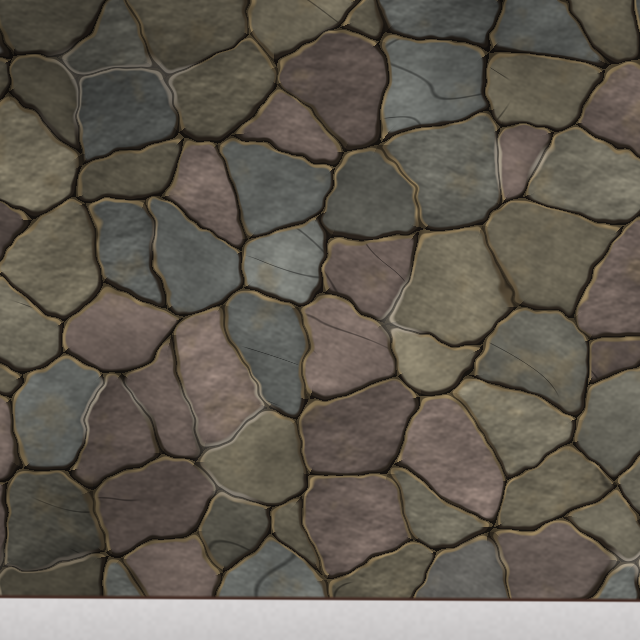
Write a Shadertoy shader that draws this texture.

```glsl
// Weathered rubble stone wall with tan mortar joints above a pale plaster ledge.
#define STONES 7.8          // stones across the canvas
#define SIZE_SPREAD 0.42    // how unequal the stones are
#define JOINT 0.036         // half width of a joint, in stones
#define ROUNDING 0.09       // softness of stone corners
#define RELIEF 0.85         // strength of the rough surface
#define MOTTLE 0.30         // strength of broad stains
#define LEDGE 0.066         // height of the ledge
#define LIGHT vec2(-0.42, 0.91)

const vec3 OLIVE  = vec3(0.425, 0.400, 0.335);
const vec3 SLATE  = vec3(0.385, 0.395, 0.380);
const vec3 MAUVE  = vec3(0.400, 0.350, 0.325);
const vec3 TAN    = vec3(0.480, 0.415, 0.300);
const vec3 SHADOW = vec3(0.150, 0.125, 0.100);
const vec3 PALE   = vec3(0.640, 0.610, 0.560);
const vec3 PLASTER = vec3(0.810, 0.800, 0.800);

float hash(vec2 p) {
    return fract(sin(dot(p, vec2(127.1, 311.7))) * 43758.5453);
}

float noise(vec2 p) {
    vec2 i = floor(p), f = fract(p);
    f = f * f * (3.0 - 2.0 * f);
    return mix(mix(hash(i), hash(i + vec2(1, 0)), f.x),
               mix(hash(i + vec2(0, 1)), hash(i + vec2(1, 1)), f.x), f.y);
}

float fbm(vec2 p) {
    float sum = 0.0, amp = 0.42;
    for (int i = 0; i < 4; i++) {
        sum += amp * noise(p);
        p = mat2(1.6, 1.2, -1.2, 1.6) * p + 7.3;
        amp *= 0.62;
    }
    return sum;
}

vec2 site(vec2 cell) {
    return cell + 0.08 + 0.84 * vec2(hash(cell), hash(cell + 41.7));
}

// Squared distance to a stone's centre, reduced for large stones
float power(vec2 p, vec2 cell) {
    vec2 d = p - site(cell);
    return dot(d, d) - SIZE_SPREAD * hash(cell + 13.1);
}

float smoothMin(float a, float b, float k) {
    float h = max(k - abs(a - b), 0.0) / k;
    return min(a, b) - 0.25 * h * h * k;
}

// Distance to the joint; also gives the stone's cell and its outward normal
float stoneEdge(vec2 p, out vec2 stone, out vec2 normal) {
    vec2 base = floor(p);
    float best = 1e3, edge = 4.0, nearest = 4.0;
    stone = base;
    normal = vec2(0, 1);
    for (int y = -2; y <= 2; y++)
    for (int x = -2; x <= 2; x++) {
        vec2 cell = base + vec2(x, y);
        float d = power(p, cell);
        if (d < best) { best = d; stone = cell; }
    }
    for (int y = -2; y <= 2; y++)
    for (int x = -2; x <= 2; x++) {
        vec2 cell = base + vec2(x, y);
        if (distance(cell, stone) < 0.5) continue;
        vec2 across = site(cell) - site(stone);
        float d = 0.5 * (power(p, cell) - best) / length(across);
        if (d < nearest) { nearest = d; normal = normalize(across); }
        edge = smoothMin(edge, d, ROUNDING);
    }
    return edge;
}

vec3 wall(vec2 uv) {
    // Wobbly stone outlines
    vec2 wobble = vec2(noise(uv * 17.0), noise(uv * 17.0 + 31.0)) - 0.5;
    wobble += 0.35 * (vec2(noise(uv * 55.0), noise(uv * 55.0 + 9.0)) - 0.5);
    vec2 stone, normal;
    float edge = stoneEdge(uv * STONES + 0.16 * wobble + 20.0, stone, normal);

    // Tint of each stone and its stains
    float kind = hash(stone + 5.3);
    vec3 col = mix(OLIVE, SLATE, smoothstep(0.25, 0.50, kind));
    col = mix(col, MAUVE, smoothstep(0.62, 0.74, kind));
    col *= 0.84 + 0.30 * hash(stone + 77.0);
    float stain = fbm(uv * 9.0 + stone * 3.7);
    col *= 1.0 + MOTTLE * 2.0 * (stain - 0.46);
    col = mix(col, TAN, 0.35 * smoothstep(0.56, 0.78, fbm(uv * 14.0 + 50.0)));

    // Rough split surface, with a grain direction per stone
    float angle = 0.9 * (hash(stone + 2.9) - 0.75);
    mat2 turn = mat2(cos(angle), -sin(angle), sin(angle), cos(angle));
    vec2 grain = vec2(20.0, 32.0);
    float slope = fbm(turn * uv * grain) - fbm(turn * (uv + 0.005 * LIGHT) * grain);
    float roughness = 0.6 + 0.8 * hash(stone + 19.0);
    col *= 1.0 + RELIEF * roughness * slope;
    col *= 0.95 + 0.10 * noise(uv * 190.0);

    // Occasional cracks
    float vein = abs(noise(turn * uv * vec2(7.0, 15.0) + stone) - 0.5);
    float crack = (1.0 - smoothstep(0.0, 0.022, vein)) * step(0.72, hash(stone + 61.0));
    col *= 1.0 - 0.35 * crack * smoothstep(0.40, 0.60, noise(uv * 12.0));

    // Joints: lit mortar above each stone, shadow beneath it
    float facing = dot(normal, LIGHT);
    float width = JOINT * (0.65 + 0.9 * noise(uv * 24.0 + 3.0));
    col *= 1.0 - 0.20 * (1.0 - smoothstep(0.0, 0.15, edge)) * (0.7 - 0.5 * facing);
    float lit = smoothstep(-0.45, 0.35, facing + 0.7 * (noise(uv * 10.0 + 80.0) - 0.5));
    vec3 mortar = mix(SHADOW, TAN * (0.75 + 0.5 * noise(uv * 60.0)), lit);
    mortar = mix(mortar, PALE, 0.8 * smoothstep(0.76, 0.90, noise(uv * 8.0 + 15.0)));
    col = mix(mortar, col, smoothstep(width - 0.016, width + 0.020, edge));
    col *= 1.0 - 0.45 * (1.0 - smoothstep(0.004, 0.020, edge));

    // Shade in the upper corners and lower left
    float shade = 0.42 * exp(-9.0 * dot(uv - vec2(0.08, 1.02), uv - vec2(0.08, 1.02)));
    shade += 0.34 * exp(-40.0 * dot(uv - vec2(0.78, 0.98), uv - vec2(0.78, 0.98)));
    shade += 0.28 * exp(-14.0 * dot(uv - vec2(0.12, 0.12), uv - vec2(0.12, 0.12)));
    return col * (1.06 - shade);
}

void mainImage(out vec4 fragColor, in vec2 fragCoord) {
    vec2 uv = fragCoord / iResolution.y;
    vec3 col = wall(uv);

    // Ledge with a rusty line along its top
    float above = uv.y - LEDGE + 0.006 * uv.x;
    col = mix(vec3(0.25, 0.16, 0.13), col, smoothstep(0.001, 0.007, above));
    vec3 plaster = PLASTER * (1.0 + 1.2 * (uv.y - 0.5 * LEDGE));
    plaster += 0.025 * (noise(uv * 150.0) - 0.5);
    col = mix(plaster, col, smoothstep(-0.0025, 0.0015, above));

    fragColor = vec4(clamp(col, 0.0, 1.0), 1.0);
}
```
